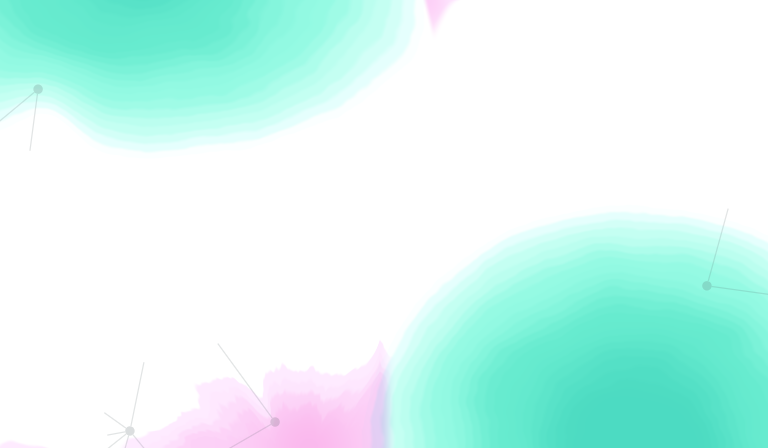
Give the GLSL for this background, as a Shadertoy shader.

```glsl
// Mint and pink watercolour washes on white paper, with thin grey node links.
#define BANDS 22.0          // tone steps in each mint wash
#define EDGE_WOBBLE 0.07    // unevenness of the wash contours
#define POOLING 0.30        // tone variation deep inside the washes
#define PETAL_HEIGHT 0.17   // height of the pink wash
#define PETAL_WOBBLE 0.13   // raggedness of the pink wash
#define LINK_HALF_WIDTH 0.0014
#define NODE_RADIUS 0.0105
#define LINK_OPACITY 0.20

const vec3 WHITE = vec3(1.0);
const vec3 ICE   = vec3(0.89, 1.00, 0.99);
const vec3 PALE  = vec3(0.77, 1.00, 0.95);
const vec3 MINT  = vec3(0.58, 0.98, 0.89);
const vec3 TEAL  = vec3(0.40, 0.92, 0.81);
const vec3 DEEP  = vec3(0.30, 0.86, 0.76);
const vec3 BLUSH = vec3(0.995, 0.92, 1.00);
const vec3 PINK  = vec3(0.99, 0.82, 0.97);
const vec3 ROSE  = vec3(0.98, 0.70, 0.92);
const vec3 GREY  = vec3(0.30, 0.36, 0.37);

float hash(vec2 p) {
    vec3 q = fract(vec3(p.xyx) * 0.1031);
    q += dot(q, q.yzx + 33.33);
    return fract((q.x + q.y) * q.z);
}

float noise(vec2 p) {
    vec2 i = floor(p), f = fract(p);
    f = f * f * (3.0 - 2.0 * f);
    return mix(mix(hash(i), hash(i + vec2(1, 0)), f.x),
               mix(hash(i + vec2(0, 1)), hash(i + vec2(1, 1)), f.x), f.y);
}

float fbm(vec2 p) {
    float sum = 0.0, amp = 0.5;
    for (int i = 0; i < 4; i++) {
        sum += amp * noise(p);
        p = mat2(0.8, 0.6, -0.6, 0.8) * p * 2.03 + 7.1;
        amp *= 0.5;
    }
    return sum / 0.9375;
}

// Soft stair steps, like overlapping layers of paint
float banded(float t, float steps) {
    float s = t * steps;
    return (floor(s) + smoothstep(0.25, 0.75, fract(s))) / steps;
}

// Depth inside a superellipse: 0 on its rim, 1 at its centre
float ovalDepth(vec2 p, vec2 centre, vec2 radii, float power) {
    vec2 q = pow(abs(p - centre) / radii + 1e-4, vec2(power));
    return 1.0 - pow(q.x + q.y, 1.0 / power);
}

vec3 mintWash(vec2 p, float depth) {
    float inside = smoothstep(0.1, 0.6, depth);
    depth += EDGE_WOBBLE * (fbm(p * 9.0) - 0.5);
    depth += POOLING * inside * (fbm(p * vec2(3.0, 4.5) + 3.7) - 0.5);
    float t = banded(depth, BANDS);
    vec3 col = mix(WHITE, ICE, smoothstep(-0.02, 0.06, t));
    col = mix(col, PALE, smoothstep(0.04, 0.14, t));
    col = mix(col, MINT, smoothstep(0.12, 0.34, t));
    col = mix(col, TEAL, smoothstep(0.32, 0.66, t));
    return mix(col, DEEP, smoothstep(0.66, 1.05, t));
}

// Ragged petals along the bottom, rising to a spike on the right
vec3 pinkWash(vec2 p) {
    vec2 q = p - vec2(0.66, -0.12);
    float ragged = fbm(vec2(atan(q.x, q.y) * 6.0, length(q) * 5.0) + 11.0) - 0.5;
    float height = PETAL_HEIGHT * smoothstep(0.24, 0.52, p.x)
                 + 0.12 * exp(-abs(p.x - 0.848) / 0.035);
    float depth = banded(height - p.y + PETAL_WOBBLE * ragged, 32.0);
    float fade = 1.0 - smoothstep(0.848, 0.885, p.x);
    float core = exp(-dot(q - vec2(0.03, 0.12), q - vec2(0.03, 0.12)) / 0.012);
    vec3 col = mix(WHITE, BLUSH, smoothstep(0.0, 0.03, depth));
    col = mix(col, PINK, smoothstep(0.04, 0.15, depth));
    col = mix(col, ROSE, 0.8 * core * smoothstep(0.03, 0.12, depth));
    return mix(WHITE, col, fade);
}

// Small pink wedge hanging from the top edge
vec3 pinkWedge(vec2 p) {
    float s = clamp((1.0 - p.y) / 0.095, 0.0, 1.0);
    float left = mix(0.948, 0.970, s);
    float right = mix(1.035, 0.972, sqrt(s));
    float mask = smoothstep(left - 0.006, left + 0.008, p.x)
               * (1.0 - smoothstep(right - 0.022, right + 0.004, p.x));
    return mix(WHITE, mix(PINK, BLUSH, smoothstep(0.96, 1.03, p.x)), mask * (1.0 - s * s));
}

float segment(vec2 p, vec2 a, vec2 b) {
    vec2 d = b - a;
    return length(p - a - d * clamp(dot(p - a, d) / dot(d, d), 0.0, 1.0));
}

// Coverage of a node with links to two end points
float links(vec2 p, vec2 node, vec2 endA, vec2 endB) {
    float pixel = 1.0 / iResolution.y;
    float line = min(segment(p, node, endA), segment(p, node, endB)) - LINK_HALF_WIDTH;
    float dotDist = length(p - node) - NODE_RADIUS;
    return max(0.8 * clamp(0.5 - line / pixel, 0.0, 1.0), clamp(0.5 - dotDist / pixel, 0.0, 1.0));
}

void mainImage(out vec4 fragColor, in vec2 fragCoord) {
    vec2 p = fragCoord / iResolution.y;

    // Upper wash, with a hollow near its left end
    float hollow = 0.08 * exp(-pow((p.x - 0.10) / 0.09, 2.0)) * (1.0 - smoothstep(0.74, 0.95, p.y));
    float upper = ovalDepth(p - vec2(0.0, hollow), vec2(0.31, 1.05), vec2(0.64, 0.39), 2.2);
    float lower = 1.35 * ovalDepth(p, vec2(1.42, 0.0), vec2(0.60, 0.535), 2.0);

    // Transparent paints multiply
    vec3 col = mintWash(p, upper) * mintWash(p + 5.0, lower) * pinkWash(p) * pinkWedge(p);

    // Node links
    float ink = links(p, vec2(0.085, 0.801), vec2(-0.01, 0.722), vec2(0.067, 0.665));
    ink = max(ink, links(p, vec2(1.578, 0.362), vec2(1.625, 0.533), vec2(1.73, 0.341)));
    ink = max(ink, links(p, vec2(0.614, 0.058), vec2(0.487, 0.232), vec2(0.505, -0.005)));
    vec2 hub = vec2(0.290, 0.038);
    ink = max(ink, links(p, hub, vec2(0.321, 0.190), vec2(0.234, 0.078)));
    ink = max(ink, links(p, hub, vec2(0.241, 0.029), vec2(0.236, -0.005)));
    ink = max(ink, links(p, hub, vec2(0.278, -0.005), vec2(0.325, -0.005)));
    fragColor = vec4(mix(col, GREY, LINK_OPACITY * ink), 1.0);
}
```
